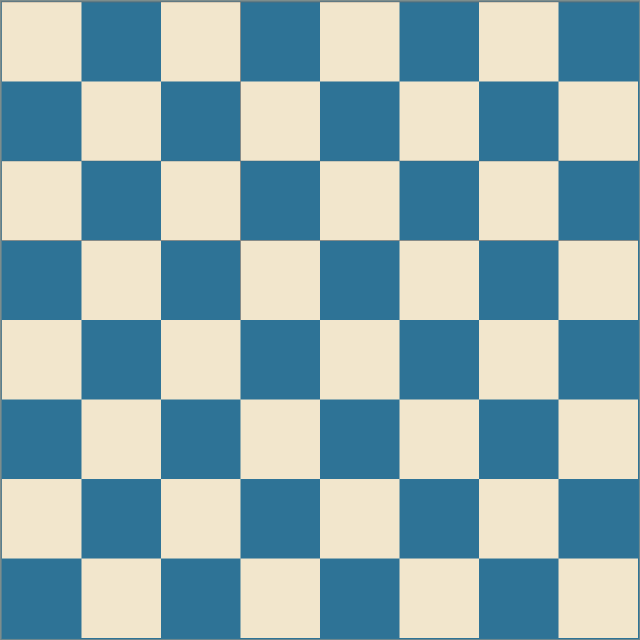
A WebGL 2 fragment shader for this pattern:

```glsl
#version 300 es
precision highp float;

uniform vec2 u_resolution;
out vec4 fragColor;

const float CELLS = 8.0;          // squares per side
const float FRAME = 0.0031;       // width of the border
const float RIM = 0.0010;         // pale outer line of the border
const float SEAM = 0.0011;        // width of the worn hairlines
const float SEAM_STRENGTH = 0.65;
const float SEAM_COLUMN = 3.0;    // grid lines that carry a hairline
const float SEAM_ROW = 5.0;
const float SHADE_ROW = 6.0;

const vec3 BLUE = vec3(0.18, 0.45, 0.59);
const vec3 CREAM = vec3(0.95, 0.90, 0.80);
const vec3 STEEL = vec3(0.35, 0.50, 0.56);
const vec3 RIM_GREY = vec3(0.57, 0.58, 0.54);
const vec3 BROWN = vec3(0.48, 0.40, 0.35);
const vec3 SHADE = vec3(0.25, 0.38, 0.45);

// Share of a pixel covered by a band of the given width
float band(float dist, float width, float pixel) {
    float low = max(dist - 0.5 * pixel, -0.5 * width);
    float high = min(dist + 0.5 * pixel, 0.5 * width);
    return clamp((high - low) / pixel, 0.0, 1.0);
}

// Signed distance to the nearest grid line, positive in even cells
vec2 cellWave(vec2 p) {
    return abs(mod(p - 0.5, 2.0) - 1.0) - 0.5;
}

// Position of a grid line on the canvas
float gridLine(float index) {
    return FRAME + index * (1.0 - 2.0 * FRAME) / CELLS;
}

void main() {
    vec2 pixel = 1.0 / u_resolution;
    vec2 uv = gl_FragCoord.xy * pixel;

    // Checkerboard, starting with blue at the lower left
    float scale = CELLS / (1.0 - 2.0 * FRAME);
    vec2 wave = clamp(2.0 * cellWave((uv - FRAME) * scale) / (pixel * scale), -1.0, 1.0);
    vec3 color = mix(CREAM, BLUE, 0.5 + 0.5 * wave.x * wave.y);

    // Faint hairlines between some squares
    float column = band(uv.x - gridLine(SEAM_COLUMN), SEAM, pixel.x) * step(0.5, uv.y);
    float row = band(uv.y - gridLine(SEAM_ROW), SEAM, pixel.y);
    float topRow = band(uv.y - gridLine(CELLS), SEAM, pixel.y);
    float shadeRow = band(uv.y - gridLine(SHADE_ROW), SEAM, pixel.y);
    color = mix(color, BROWN, SEAM_STRENGTH * max(column, row));
    color = mix(color, SHADE, SEAM_STRENGTH * shadeRow);

    // Border: steel on the left and top, blue on the right and bottom
    vec2 edge = min(uv, 1.0 - uv);
    vec2 inFrame = clamp((FRAME - edge) / pixel + 0.5, 0.0, 1.0);
    vec2 inRim = clamp((RIM - edge) / pixel + 0.5, 0.0, 1.0);
    float steelSide = step(uv.x, uv.y);
    color = mix(color, mix(BLUE, STEEL, steelSide), max(inFrame.x, inFrame.y));
    color = mix(color, BROWN, SEAM_STRENGTH * topRow);
    color = mix(color, RIM_GREY, max(inRim.x, inRim.y));

    fragColor = vec4(color, 1.0);
}
```
